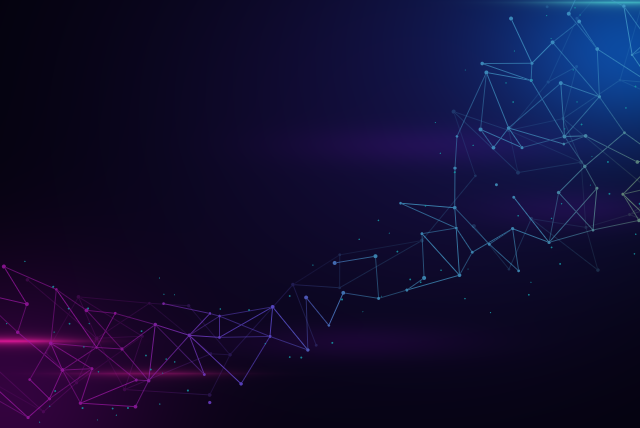
Reproduce this background procedurally as a Shadertoy shader.

```glsl
// A dark violet backdrop with blue and magenta corner glows and thin light streaks.
// Two jittered grids of linked nodes and a grid of specks are kept only where they
// fall inside a curved band that rises from the lower left to the upper right.

const vec3 NIGHT = vec3(0.006, 0.003, 0.030);
const vec3 VIOLET = vec3(0.070, 0.038, 0.195);
const vec3 BLUE = vec3(0.000, 0.095, 0.210);
const vec3 AZURE = vec3(0.000, 0.180, 0.300);
const vec3 CYAN = vec3(0.200, 0.450, 0.220);
const vec3 PLUM = vec3(0.190, 0.005, 0.200);
const vec3 MAGENTA = vec3(0.700, 0.080, 0.380);
const vec3 HAZE = vec3(0.060, 0.003, 0.080);

const vec3 LINK_LEFT = vec3(0.620, 0.090, 0.650);
const vec3 LINK_MIDDLE = vec3(0.400, 0.310, 0.880);
const vec3 LINK_RIGHT = vec3(0.270, 0.620, 0.800);
const vec3 LINK_OLIVE = vec3(0.450, 0.600, 0.480);
const vec3 SPECK = vec3(0.080, 0.600, 0.650);

const float FINE_CELL = 0.084;
const float WIDE_CELL = 0.130;
const float SPECK_CELL = 0.036;
const float LINK_HALF_WIDTH = 0.0011;
const float NODE_RADIUS = 0.0043;
const float LINK_CHANCE = 0.50;
const float SPECK_CHANCE = 0.20;

float hash(vec2 p) {
    vec3 q = fract(vec3(p.xyx) * 0.1031);
    q += dot(q, q.yzx + 33.33);
    return fract((q.x + q.y) * q.z);
}

vec2 hash2(vec2 p) {
    return vec2(hash(p + 17.3), hash(p + 71.9));
}

// Soft elliptical light
float glow(vec2 p, vec2 center, vec2 size) {
    vec2 q = (p - center) / size;
    return exp(-dot(q, q));
}

// Thin horizontal light with a sharp core
float streak(vec2 p, vec2 center, vec2 size) {
    vec2 q = abs(p - center) / size;
    return exp(-q.x * q.x - q.y);
}

// Vertical offset from the band axis, as a fraction of its half height
float bandOffset(vec2 p) {
    float axis = 0.18 + 0.62 * smoothstep(0.45, 1.55, p.x);
    float halfHeight = 0.20 - 0.10 * smoothstep(0.0, 0.8, p.x)
                     + 0.27 * smoothstep(0.85, 1.3, p.x);
    return abs(p.y - axis) / halfHeight;
}

float coverage(float dist, float pixel) {
    return clamp(0.5 - dist / pixel, 0.0, 1.0);
}

float segment(vec2 p, vec2 a, vec2 b) {
    vec2 ab = b - a;
    return length(p - a - ab * clamp(dot(p - a, ab) / dot(ab, ab), 0.0, 1.0));
}

vec2 nodeAt(vec2 cell, float size) {
    return (cell + 0.1 + 0.8 * hash2(cell)) * size;
}

float nodeKept(vec2 cell, vec2 node) {
    return step(bandOffset(node), 0.80 + 0.35 * hash(cell + 5.7));
}

// Nodes of a jittered grid, each linked to some of four forward neighbours
float network(vec2 p, float size, float pixel) {
    vec2 home = floor(p / size);
    float light = 0.0;
    for (int k = 0; k < 9; k++) {
        vec2 cell = home + vec2(k % 3 - 1, k / 3 - 1);
        vec2 a = nodeAt(cell, size);
        if (nodeKept(cell, a) < 0.5) continue;
        float radius = NODE_RADIUS * (0.70 + 0.40 * hash(cell + 3.1));
        light = max(light, coverage(length(p - a) - radius, pixel));
        for (int n = 0; n < 4; n++) {
            vec2 stepTo = n < 3 ? vec2(1, n - 1) : vec2(0, 1);
            vec2 b = nodeAt(cell + stepTo, size);
            float pick = hash(cell * 4.0 + vec2(n, 3 * n) + 9.2);
            if (pick > LINK_CHANCE || nodeKept(cell + stepTo, b) < 0.5) continue;
            float strength = mix(1.0, 0.50, pick / LINK_CHANCE);
            light = max(light, strength * coverage(segment(p, a, b) - LINK_HALF_WIDTH, pixel));
        }
    }
    return light;
}

float specks(vec2 p, float pixel) {
    vec2 cell = floor(p / SPECK_CELL);
    vec2 center = (cell + 0.15 + 0.7 * hash2(cell + 40.0)) * SPECK_CELL;
    float kept = step(hash(cell + 8.4), SPECK_CHANCE) * step(bandOffset(center), 1.15);
    float radius = mix(0.0009, 0.0023, hash(cell + 2.6));
    return kept * coverage(length(p - center) - radius, pixel);
}

vec3 backdrop(vec2 p) {
    vec3 color = mix(NIGHT, VIOLET, glow(p, vec2(0.97, 0.72), vec2(0.78, 0.66)));
    color += BLUE * glow(p, vec2(1.45, 0.98), vec2(0.54, 0.42));
    color += AZURE * glow(p, vec2(1.48, 0.87), vec2(0.27, 0.19));
    color += PLUM * glow(p, vec2(0.0, 0.06), vec2(0.38, 0.30));
    color += HAZE * glow(p, vec2(1.00, 0.66), vec2(0.30, 0.045));
    color += HAZE * glow(p, vec2(1.36, 0.51), vec2(0.22, 0.045));
    color += HAZE * glow(p, vec2(0.82, 0.20), vec2(0.28, 0.040));
    color += MAGENTA * streak(p, vec2(0.02, 0.203), vec2(0.16, 0.009));
    color += 0.5 * MAGENTA * streak(p, vec2(0.35, 0.127), vec2(0.18, 0.008));
    return color + CYAN * streak(p, vec2(1.46, 0.994), vec2(0.20, 0.009));
}

void mainImage(out vec4 fragColor, in vec2 fragCoord) {
    vec2 p = fragCoord / iResolution.y;
    float pixel = 1.0 / iResolution.y;
    vec3 link = mix(LINK_LEFT, LINK_MIDDLE, smoothstep(0.25, 0.60, p.x));
    link = mix(link, LINK_RIGHT, smoothstep(0.60, 0.90, p.x));
    link = mix(link, LINK_OLIVE, glow(p, vec2(1.50, 0.55), vec2(0.16, 0.17)));
    vec3 color = backdrop(p);
    color = mix(color, link, 0.24 * network(p, WIDE_CELL, pixel));
    color = mix(color, link, 0.80 * network(p, FINE_CELL, pixel));
    color = mix(color, SPECK, 0.85 * specks(p, pixel));
    fragColor = vec4(color, 1.0);
}
```
